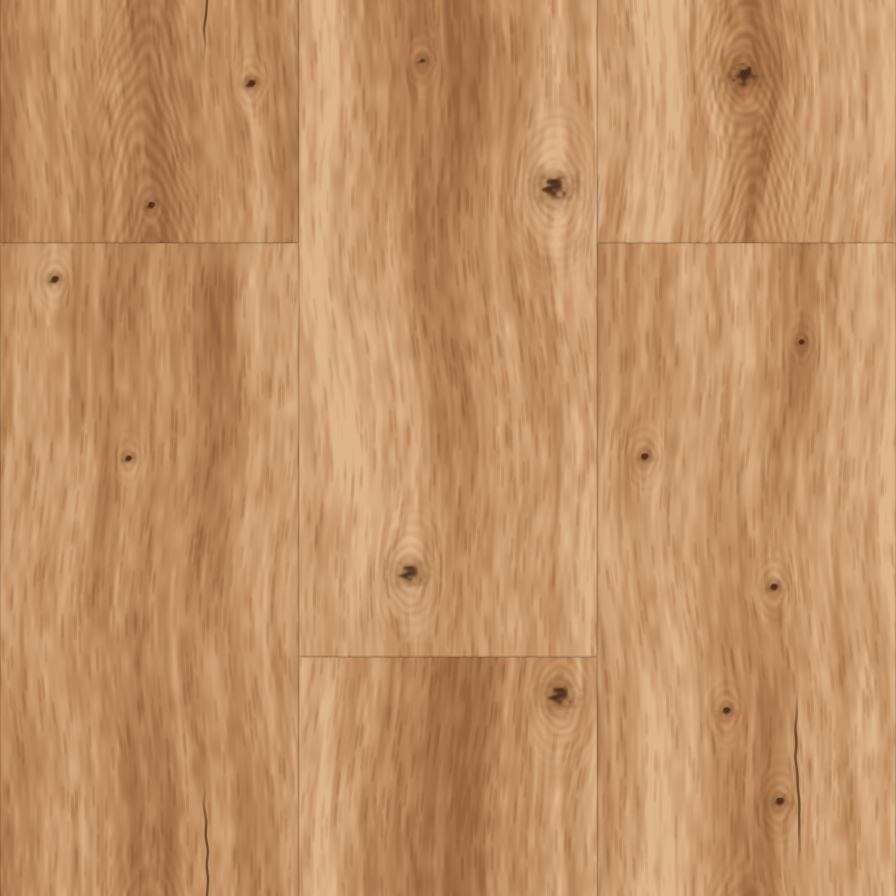
This texture is drawn by a WebGL 1 fragment shader. Its source:

```glsl
precision highp float;
// Oak floor: three planks side by side, each one canvas long, with staggered end joints.
// Grain is stretched noise in a coordinate that sines and knots bend; pores are cellular
// dashes, and rings, arches, cracks and knots are laid over the grain.

uniform vec2 u_resolution;

const float PLANKS = 3.0;
const float JOINT_SIDE = 0.729;      // end joint height of the outer planks
const float JOINT_MIDDLE = 0.267;    // end joint height of the middle plank
const float KNOT_CELLS = 7.0;        // possible knots along one plank
const float KNOT_MIN = 0.004;
const float KNOT_MAX = 0.014;
const float SEAM_WIDTH = 0.0011;
const float SEAM_DARKNESS = 0.16;
const float MEAN_TONE = 0.65;
const vec3 DARK_OAK = vec3(0.63, 0.43, 0.27);
const vec3 MID_OAK = vec3(0.745, 0.545, 0.365);
const vec3 PALE_OAK = vec3(0.85, 0.68, 0.51);
const vec3 KNOT_RIM = vec3(0.50, 0.31, 0.17);
const vec3 KNOT_CORE = vec3(0.25, 0.15, 0.09);

float hash(vec2 p) {
    vec3 q = fract(p.xyx * 0.1031);
    q += dot(q, q.yzx + 33.33);
    return fract((q.x + q.y) * q.z);
}

float noise(vec2 p) {
    vec2 i = floor(p), f = fract(p);
    f = f * f * (3.0 - 2.0 * f);
    return mix(mix(hash(i), hash(i + vec2(1.0, 0.0)), f.x),
               mix(hash(i + vec2(0.0, 1.0)), hash(i + 1.0), f.x), f.y);
}

// Noise around zero, stretched along the plank
float grain(vec2 p, vec2 scale, float seed) {
    return noise(p * scale + vec2(seed, seed * 1.7) + 100.0) - 0.5;
}

// Short dark dashes, shifted at random in each narrow column
float pores(vec2 p, float seed) {
    vec2 g = p * vec2(210.0, 30.0) + 100.0 + seed;
    g.y += 7.0 * hash(vec2(floor(g.x), seed));
    vec2 f = abs(fract(g) - 0.5);
    float dash = (1.0 - smoothstep(0.2, 0.5, f.x)) * (1.0 - smoothstep(0.25, 0.5, f.y));
    return dash * step(0.78, hash(floor(g)));
}

// Nested pointed arches near the lower end of a plank
float arches(vec2 p, float axis, float seed) {
    float dx = p.x - axis + 0.006 * sin(p.y * 23.0 + seed);
    float phase = p.y + 3.0 * sqrt(dx * dx + 0.0002) + 0.03 * grain(p, vec2(50.0, 12.0), seed);
    float mask = (1.0 - smoothstep(0.025, 0.07, abs(dx))) * (1.0 - smoothstep(0.2, 0.38, p.y));
    return mask * sin(phase * 250.0);
}

// Thin wandering split that fades at both ends
float crack(vec2 p, float seed, float pixel) {
    float along = (p.y - mix(0.25, 0.55, hash(vec2(seed, 5.0)))) / 0.11;
    float x = mix(0.045, 0.08, hash(vec2(seed, 6.0))) + 0.002 * sin(p.y * 31.0 + seed)
            + 0.002 * grain(p, vec2(1.0, 60.0), seed);
    float line = 1.0 - smoothstep(0.0004, 0.0012 + pixel, abs(p.x - x));
    return line * (1.0 - smoothstep(0.4, 1.0, abs(along)));
}

void main() {
    vec2 uv = gl_FragCoord.xy / u_resolution;
    float pixel = 1.0 / min(u_resolution.x, u_resolution.y);

    // Plank coordinates: x from the centre line, y from the end joint
    float plank = floor(uv.x * PLANKS);
    float side = 1.0 - mod(plank, 2.0);
    float seed = plank * 37.0 + 11.0;
    vec2 p = vec2(uv.x - (plank + 0.5) / PLANKS,
                  fract(uv.y - mix(JOINT_MIDDLE, JOINT_SIDE, side)));

    // Bent grain
    vec2 g = p;
    g.x += 0.010 * sin(p.y * 6.0 + seed) + 0.004 * sin(p.y * 17.0 + seed * 2.1);

    // Knots push the grain aside and add rings
    float rings = 0.0, halo = 0.0, core = 0.0;
    for (int i = -1; i <= 1; i++) {
        vec2 id = vec2(floor(p.y * KNOT_CELLS) + float(i) + 20.0, seed);
        float present = step(hash(id + 1.3), mix(0.45, 0.85, side));
        float h = hash(id + 7.7);
        float size = mix(KNOT_MIN, KNOT_MAX, h * h);
        vec2 center = vec2((hash(id + 3.1) - 0.5) * 0.26,
                           (id.x - 20.0 + 0.2 + 0.6 * hash(id + 5.9)) / KNOT_CELLS);
        vec2 d = p - center;
        vec2 e = d / (size * vec2(3.0, 5.5));
        float near = present * exp(-dot(e, e));
        float r = length(d * vec2(0.85, 1.1)) / size + 0.9 * grain(d, vec2(170.0, 210.0), seed);
        g.x -= 0.75 * d.x * near;
        rings += near * sin(length(d * vec2(1.0, 0.6)) * 900.0 + 4.0 * noise(d * 60.0 + 50.0));
        halo += present * exp(-0.45 * r * r);
        core += present * (1.0 - smoothstep(0.15, 0.95, r));
    }

    // Tone: broad bands, streaks, fibres, then the dark heart of the plank
    float tone = MEAN_TONE + 0.72 * grain(g, vec2(15.0, 1.6), seed)
               + 0.48 * grain(g, vec2(46.0, 3.5), seed)
               + 0.40 * grain(g, vec2(125.0, 10.0), seed)
               + 0.38 * grain(g, vec2(240.0, 42.0), seed);
    float heart = (g.x - 0.012 * sin(p.y * 4.0 + seed)) / 0.042;
    tone -= mix(0.36, 0.16, side) * exp(-heart * heart);
    tone -= 0.20 * pores(g, seed) + 0.14 * rings;
    tone += 0.13 * side * arches(p, mix(-0.03, 0.04, hash(vec2(seed, 2.0))), seed);
    tone = clamp(tone, -0.15, 1.1);

    vec3 color = mix(DARK_OAK, MID_OAK, min(tone * 2.0, 1.0));
    color = mix(color, PALE_OAK, max(tone * 2.0 - 1.0, 0.0));
    color = mix(color, KNOT_RIM, 0.65 * min(halo, 1.0));
    color = mix(color, KNOT_CORE, 0.85 * min(core, 1.0));
    color = mix(color, KNOT_CORE, 0.65 * side * crack(p, seed, pixel));

    // Faint seams between planks
    float edge = min(0.5 / PLANKS - abs(p.x), min(p.y, 1.0 - p.y));
    color *= 1.0 - SEAM_DARKNESS * (1.0 - smoothstep(0.0, SEAM_WIDTH + pixel, edge));
    gl_FragColor = vec4(color, 1.0);
}
```
